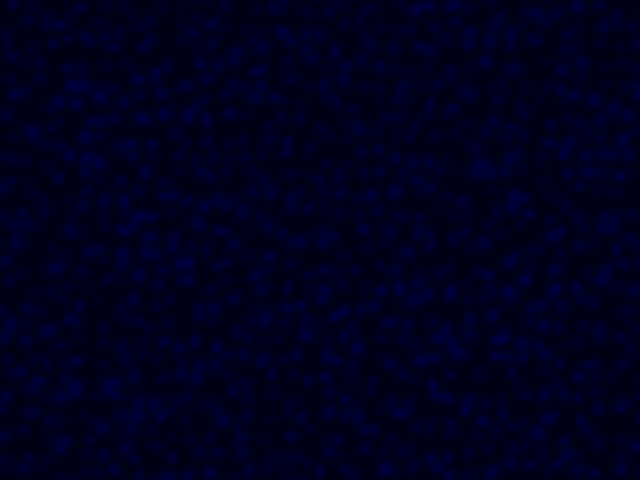
Give the GLSL for this texture, as a Shadertoy shader.

```glsl
// Draws soft, dim blue grains scattered over a near-black navy ground.

const float ROWS = 26.0;                    // grain cells per canvas height
const float JITTER = 0.84;                  // scatter of a grain in its cell
const vec2 RADIUS = vec2(0.22, 0.33);       // smallest and largest grain radius, in cells
const vec2 STRETCH = vec2(1.0, 1.5);        // range of length to width
const vec2 GLOW = vec2(0.05, 0.165);        // range of grain brightness
const float LEAN = 0.7;                     // mean direction, radians
const float LEAN_SPREAD = 2.4;              // range of directions, radians
const float PATCH_SIZE = 5.0;               // cells per brightness patch
const float PATCH_DEPTH = 0.35;             // strength of the patches
const float GROUND_BLUE = 0.08;

float hash(vec2 p) {
    return fract(sin(dot(p, vec2(127.1, 311.7))) * 43758.5453);
}

float valueNoise(vec2 p) {
    vec2 i = floor(p);
    vec2 f = fract(p);
    f = f * f * (3.0 - 2.0 * f);
    float low = mix(hash(i), hash(i + vec2(1.0, 0.0)), f.x);
    float high = mix(hash(i + vec2(0.0, 1.0)), hash(i + vec2(1.0)), f.x);
    return mix(low, high, f.y);
}

// Brightness of the one elliptical grain that belongs to a cell
float grain(vec2 p, vec2 cell) {
    vec2 scatter = vec2(hash(cell), hash(cell + 17.3)) - 0.5;
    vec2 d = p - cell - 0.5 - JITTER * scatter;

    float angle = LEAN + LEAN_SPREAD * (hash(cell + 31.7) - 0.5);
    float c = cos(angle);
    float s = sin(angle);
    d = vec2(c * d.x + s * d.y, c * d.y - s * d.x);

    float radius = mix(RADIUS.x, RADIUS.y, hash(cell + 47.9));
    float stretch = sqrt(mix(STRETCH.x, STRETCH.y, hash(cell + 59.1)));
    d *= vec2(1.0 / stretch, stretch) / radius;

    float glow = mix(GLOW.x, GLOW.y, hash(cell + 73.3));
    return glow * exp(-0.5 * dot(d, d));
}

// Smooth union of the grains in the surrounding cells
float grainField(vec2 p) {
    vec2 home = floor(p);
    float energy = 0.0;
    for (int y = -1; y <= 1; y++) {
        for (int x = -1; x <= 1; x++) {
            float g = grain(p, home + vec2(x, y));
            energy += g * g;
        }
    }
    return sqrt(energy);
}

void mainImage(out vec4 fragColor, in vec2 fragCoord) {
    vec2 p = fragCoord / iResolution.y * ROWS;
    float patchLight = 1.0 + PATCH_DEPTH * (valueNoise(p / PATCH_SIZE) - 0.5);
    float blue = GROUND_BLUE + patchLight * grainField(p);
    fragColor = vec4(0.0, 0.0, blue, 1.0);
}
```
